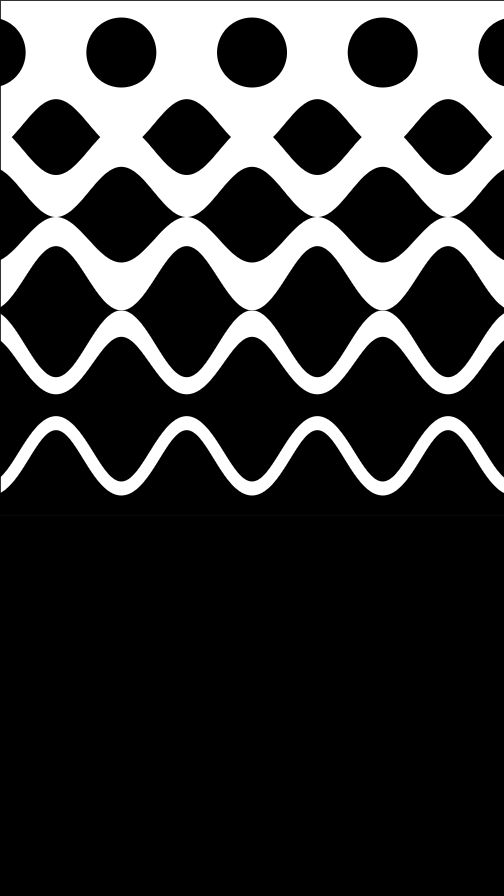
Reproduce this background procedurally as a WebGL 1 fragment shader.

```glsl
precision highp float;
uniform vec2 u_resolution;

const float PI = 3.14159265;
const float PERIOD = 0.2593;

// Horizontal offset from the nearest repeated centre
float repeatX(float x, float centre) {
  return mod(x - centre + 0.5 * PERIOD, PERIOD) - 0.5 * PERIOD;
}

// Approximate distance to a wave edge; pinch narrows the crest.
// depth is measured from the crest into the shape.
float waveEdge(float x, float depth, float amplitude, float pinch) {
  float angle = 2.0 * PI * x / PERIOD;
  float phase = angle + pinch * sin(angle);
  float slope = amplitude * 2.0 * PI / PERIOD * sin(phase) * (1.0 + pinch * cos(angle));
  return (amplitude * (1.0 - cos(phase)) - depth) / sqrt(1.0 + slope * slope);
}

// Dark shape between two facing waves: span = top and bottom crest heights
float waveCell(vec2 p, float centre, vec2 span, vec2 amplitude, float pinch) {
  float x = repeatX(p.x, centre);
  return max(waveEdge(x, p.y - span.x, amplitude.x, pinch),
             waveEdge(x, span.y - p.y, amplitude.y, pinch));
}

float coverage(float d, float pixel) {
  return clamp(0.5 - d / pixel, 0.0, 1.0);
}

void main() {
  // x runs right, y runs down, both in canvas widths
  vec2 uv = gl_FragCoord.xy / u_resolution;
  vec2 p = vec2(uv.x, (1.0 - uv.y) * 16.0 / 9.0);
  float pixel = 1.0 / u_resolution.x;
  float evenX = 0.1111;
  float oddX = evenX + 0.5 * PERIOD;

  // Row of discs
  float dark = length(vec2(repeatX(p.x, oddX), p.y - 0.1042)) - 0.0694;

  // Lenses that widen into continuous waves
  dark = min(dark, waveCell(p, evenX, vec2(0.1968, 0.3472), vec2(0.0491), 0.0));
  dark = min(dark, waveCell(p, oddX, vec2(0.331, 0.5208), vec2(0.0498, 0.0451), 0.0));
  dark = min(dark, waveCell(p, evenX, vec2(0.4884, 0.7484), vec2(0.0637, 0.0663), 0.05));
  dark = min(dark, waveCell(p, oddX, vec2(0.6683, 0.9553), vec2(0.057, 0.0648), 0.12));
  dark = min(dark, waveCell(p, evenX, vec2(0.8535, 3.0), vec2(0.0648), 0.15));
  float shade = 1.0 - coverage(dark, pixel);

  // Thin dark frame on the left and top, faint seam below the waves
  float frame = coverage(min(p.x, p.y) - 0.002, pixel);
  shade *= 1.0 - 0.8 * frame;
  shade += 0.03 * coverage(abs(p.y - 1.0231) - 0.001, pixel);

  gl_FragColor = vec4(vec3(shade), 1.0);
}
```
